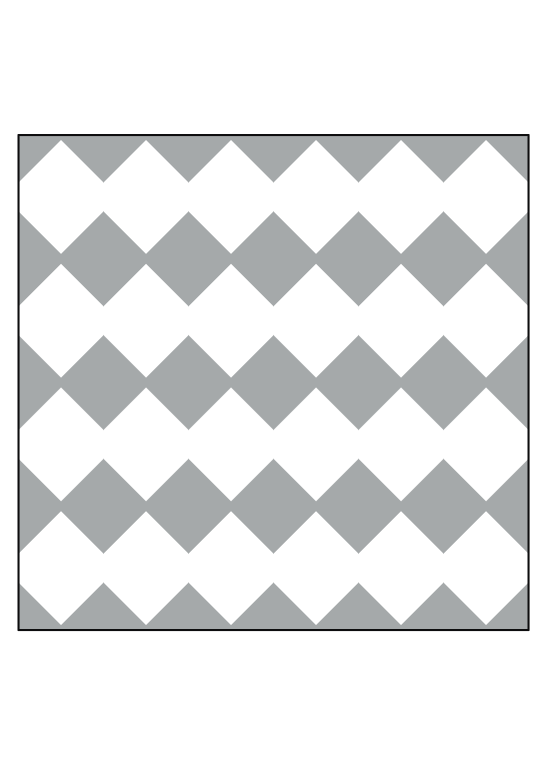
Reproduce this pattern procedurally as a Shadertoy shader.

```glsl
// Framed panel of grey diamond bands alternating with white zigzag bands.

const vec2 REPEATS = vec2(6.0, 4.0);           // diamonds across, bands down
const vec2 TILE = vec2(0.11068, 0.16113);      // in canvas heights
const vec2 PANEL_OFFSET = vec2(0.0020, 0.0019);
const float NECK_HALF = 0.0064;                // half height where diamonds join
const float FRAME_WIDTH = 0.0027;

const vec3 PAPER = vec3(1.0);
const vec3 GREY = vec3(0.647, 0.663, 0.667);
const vec3 INK = vec3(0.05, 0.05, 0.055);

// Distance from the nearest repeat centre along each axis
vec2 foldRepeat(vec2 p, vec2 period) {
    return abs(p - period * round(p / period));
}

// Signed distance to a band of 45-degree diamonds joined by short necks
float diamondBand(vec2 q, float halfPeriod, float neck) {
    return (q.x + q.y - halfPeriod - neck) * inversesqrt(2.0);
}

float boxDistance(vec2 p, vec2 halfSize) {
    vec2 d = abs(p) - halfSize;
    return length(max(d, 0.0)) + min(max(d.x, d.y), 0.0);
}

// Antialiased coverage of the region where the distance is negative
float coverage(float dist, float pixel) {
    return clamp(0.5 - dist / pixel, 0.0, 1.0);
}

void mainImage(out vec4 fragColor, in vec2 fragCoord) {
    float pixel = 1.0 / iResolution.y;
    vec2 p = (fragCoord - 0.5 * iResolution.xy) * pixel - PANEL_OFFSET;

    // Diamond bands, cut off by the panel edge
    float panel = boxDistance(p, 0.5 * REPEATS * TILE);
    float bands = diamondBand(foldRepeat(p, TILE), 0.5 * TILE.x, NECK_HALF);
    vec3 color = mix(PAPER, GREY, coverage(max(bands, panel), pixel));

    // Thin outline centred on the panel edge
    float frame = abs(panel) - 0.5 * FRAME_WIDTH;
    color = mix(color, INK, coverage(frame, pixel));

    fragColor = vec4(color, 1.0);
}
```
